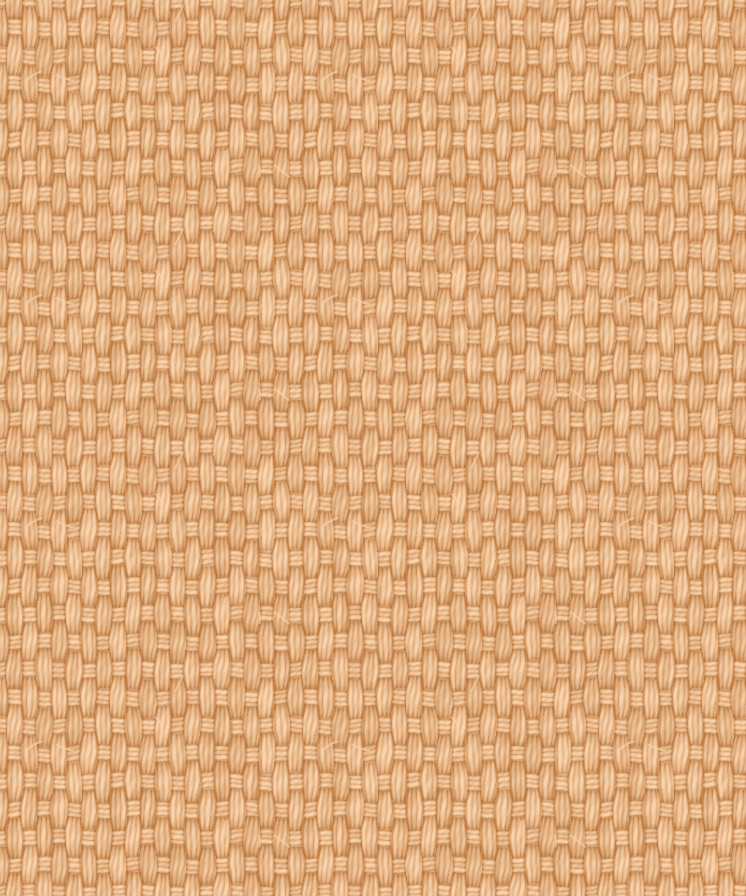
A WebGL 1 fragment shader for this texture:

```glsl
precision highp float;
// Coarse woven sisal: tall bulging warp bundles cross short weft patches in a plain
// weave. Each bundle is shaded as a rounded float of twisted strands; the small
// variations and the stray fibres recur on a larger tile of 20 columns by 8 rows.

uniform vec2 u_resolution;

const float PI = 3.14159265;
const vec2 TILE = vec2(20.0, 8.0);

float hash(vec2 p) {
  return fract(sin(dot(p, vec2(41.3, 289.1))) * 4375.85);
}

// Random value of a weave cell, equal in every tile
float cellHash(vec2 cell, float seed) {
  return hash(mod(cell + 0.5, TILE) + seed * 23.7);
}

// Brightness of parallel strands: ridges with narrow gaps, each with its own shade
float strands(float across, float along, vec2 cell) {
  float ridge = cos(2.0 * PI * across);
  float shade = cellHash(cell, 3.0 + floor(across + 0.5)) - 0.5;
  float fleck = sin(across * 4.0 + along * 4.5 + 20.0 * shade);
  return 0.2 * ridge - 0.06 * ridge * ridge + 0.3 * shade + 0.08 * fleck;
}

// Vertical float, lit at its crown and shaded where it dips under the weft
float warpTone(float x, float t, vec2 cell) {
  float lean = cellHash(cell, 1.0) - 0.5;
  float across = x * 3.2 + t * (0.25 + 0.8 * lean) + lean;
  float crown = 0.85 - 0.95 * t * t;
  float dip = smoothstep(0.52, 0.74, abs(t));
  float side = smoothstep(0.3, 0.52, abs(x));
  return crown - 0.2 * dip - 0.45 * side + strands(across, t * 2.0, cell)
       + 0.06 * (cellHash(cell, 2.0) - 0.5);
}

// Short horizontal float between two warp bundles
float weftTone(vec2 f, vec2 cell) {
  float lean = cellHash(cell, 11.0) - 0.5;
  float across = f.y * 5.4 + f.x * 0.6 * lean + 0.5 * lean;
  float rim = smoothstep(0.17, 0.32, abs(f.y));
  float side = smoothstep(0.28, 0.52, abs(f.x));
  return 0.82 - 0.4 * rim - 0.55 * side + strands(across, f.x * 2.0, cell)
       + 0.06 * (cellHash(cell, 12.0) - 0.5);
}

// Thin bent hairs scattered over the tile
float strayFibres(vec2 c) {
  float hair = 0.0;
  for (int n = 0; n < 8; n++) {
    float k = float(n);
    vec2 home = TILE * vec2(hash(vec2(k, 2.0)), hash(vec2(k, 5.0)));
    vec2 d = (mod(c - home + 0.5 * TILE, TILE) - 0.5 * TILE) * vec2(1.0, 1.88);
    float angle = PI * hash(vec2(k, 8.0));
    vec2 q = vec2(dot(d, vec2(cos(angle), sin(angle))),
                  dot(d, vec2(-sin(angle), cos(angle))));
    float bend = 0.8 * (hash(vec2(k, 9.0)) - 0.5);
    float reach = 0.45 + 0.4 * hash(vec2(k, 6.0));
    float line = 1.0 - smoothstep(0.03, 0.12, abs(q.y - bend * q.x * q.x));
    hair = max(hair, line * (1.0 - smoothstep(reach - 0.15, reach, abs(q.x))));
  }
  return hair;
}

void main() {
  vec2 uv = gl_FragCoord.xy / u_resolution;
  vec2 c = vec2(uv.x * 50.4, (1.0 - uv.y) * 32.1);
  float hair = strayFibres(c);

  // Slightly uneven hand of the weave
  vec2 turn = 2.0 * PI * c / TILE;
  c += vec2(0.05 * sin(3.0 * turn.y + 2.0 * sin(2.0 * turn.x)),
            0.05 * sin(3.0 * turn.x + 2.0 * sin(turn.y)));

  // Warp swells over the weft and pinches beneath it
  c.x += 0.07 * sin(PI * c.x) * cos(PI * c.y);

  // Position within the column, the row and the nearest warp float
  vec2 cell = floor(c + 0.5);
  vec2 f = c - cell;
  float t = mod(c.y + cell.x, 2.0) - 1.0;
  vec2 warpCell = vec2(cell.x, floor(c.y - t + 0.5));

  // Weft covers the warp where the warp dips
  float patchHalf = 0.29 + 0.06 * (cellHash(cell, 14.0) - 0.5);
  float cover = step(0.5, abs(t))
              * (1.0 - smoothstep(patchHalf - 0.03, patchHalf + 0.04, abs(f.y)));
  float tone = mix(warpTone(f.x, t, warpCell), weftTone(f, cell), cover);

  // Stray hairs lie on top
  tone = mix(tone, 1.08, 0.65 * hair);

  vec3 shadowTan = vec3(0.76, 0.51, 0.29);
  vec3 paleStraw = vec3(0.96, 0.80, 0.64);
  gl_FragColor = vec4(mix(shadowTan, paleStraw, clamp(tone, -0.1, 1.1)), 1.0);
}
```
